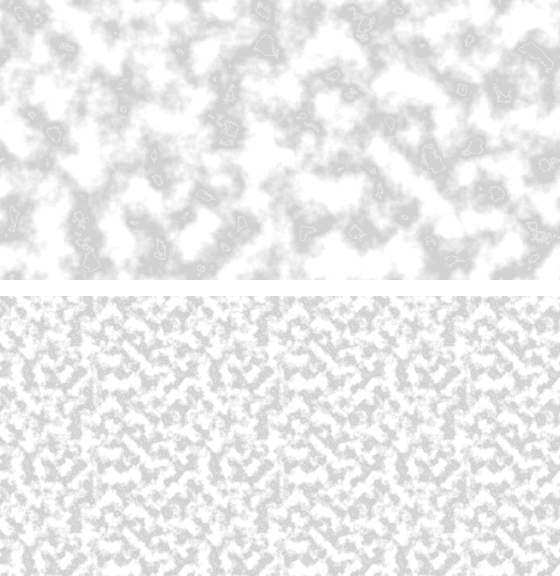
Top, the tile; bottom, the same tile 3 across and 3 down.
A Shadertoy shader for this texture:

```glsl
const vec3 WHITE = vec3(1.0);
const vec3 GREY = vec3(0.825);
const vec2 BASE_CELLS = vec2(16.0, 8.0);
const int OCTAVES = 5;

// Integer hash giving a unit gradient for a lattice point
vec2 gradientAt(vec2 cell, vec2 period, uint seed) {
    uvec2 c = uvec2(mod(cell, period));
    uint h = c.x * 1597334677u ^ c.y * 3812015801u ^ seed * 2654435769u;
    h = (h ^ (h >> 16)) * 2146121005u;
    h = (h ^ (h >> 15)) * 2221713035u;
    h ^= h >> 16;
    float angle = 6.28319 * float(h & 65535u) / 65536.0;
    return vec2(cos(angle), sin(angle));
}

// Gradient noise that wraps after a whole number of cells
float gradientNoise(vec2 p, vec2 period, uint seed) {
    vec2 cell = floor(p);
    vec2 f = p - cell;
    vec2 w = f * f * f * (f * (f * 6.0 - 15.0) + 10.0);
    vec2 e = vec2(1.0, 0.0);
    float a = dot(gradientAt(cell, period, seed), f);
    float b = dot(gradientAt(cell + e.xy, period, seed), f - e.xy);
    float c = dot(gradientAt(cell + e.yx, period, seed), f - e.yx);
    float d = dot(gradientAt(cell + e.xx, period, seed), f - e.xx);
    return mix(mix(a, b, w.x), mix(c, d, w.x), w.y);
}

// Sum of octaves, each with twice the cells and half the height
float cloudNoise(vec2 uv, vec2 cells) {
    float sum = 0.0;
    float height = 1.0;
    for (int i = 0; i < OCTAVES; i++) {
        sum += height * gradientNoise(uv * cells, cells, uint(i + 1));
        cells *= 2.0;
        height *= 0.5;
    }
    return sum;
}

// Soft band around a level
float band(float value, float level, float halfWidth) {
    return 1.0 - smoothstep(0.0, halfWidth, abs(value - level));
}

void mainImage(out vec4 fragColor, in vec2 fragCoord) {
    vec2 uv = fragCoord / iResolution.xy;
    float density = cloudNoise(uv, BASE_CELLS);

    // White gaps, grey patches and faint pale rings near the peaks
    float shade = clamp((density + 0.215) / 0.5, 0.0, 1.0);
    float ring = band(density, 0.49, 0.07);
    vec3 color = mix(WHITE, GREY, shade - 0.4 * ring);

    fragColor = vec4(color, 1.0);
}
```
